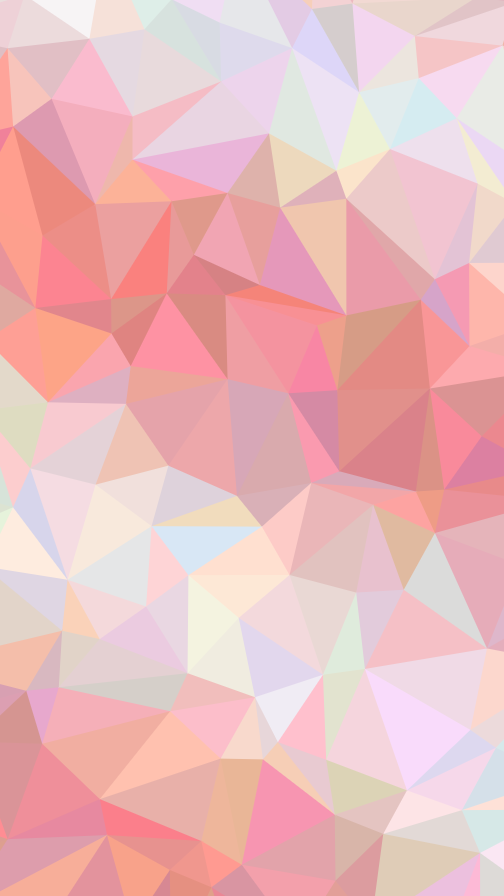
Give the GLSL for this background, as a Shadertoy shader.

```glsl
// Low-poly mosaic of flat pastel triangles, from coral red to pale mint and lavender.
// A rotated, jittered grid is split into triangles; each takes its tone from broad
// slanted bands at its centre, plus a random tint.

const float COLUMNS = 7.3;

vec3 hash3(vec2 p) {
    vec3 q = vec3(dot(p, vec2(127.1, 311.7)), dot(p, vec2(269.5, 183.3)), dot(p, vec2(419.2, 371.9)));
    return fract(sin(q) * 43758.5453);
}

mat2 rotation(float angle) {
    float c = cos(angle), s = sin(angle);
    return mat2(c, s, -s, c);
}

// Jitter below half a cell keeps every quad free of crossings
vec2 gridVertex(vec2 cell) {
    return cell + 0.86 * (hash3(cell).xy - 0.5);
}

float cross2(vec2 a, vec2 b) {
    return a.x * b.y - a.y * b.x;
}

float signedArea(vec2 a, vec2 b, vec2 c) {
    return cross2(b - a, c - a);
}

// Distance to the left of the directed edge a-b
float edgeDistance(vec2 p, vec2 a, vec2 b) {
    return cross2(normalize(b - a), p - a);
}

float triangleCoverage(vec2 p, vec2 a, vec2 b, vec2 c, float pixel) {
    float inside = min(edgeDistance(p, a, b), min(edgeDistance(p, b, c), edgeDistance(p, c, a)));
    return clamp(0.5 + inside / pixel, 0.0, 1.0);
}

vec3 facetColor(vec2 centre, vec2 id) {
    // Broad bands falling to the right, paler towards the lower right corner
    vec2 uv = rotation(-0.4) * centre / COLUMNS;
    uv.y *= iResolution.x / iResolution.y;
    float band = 1.0 - uv.y - 0.26 * uv.x;
    float paleness = 0.5 - 0.5 * cos(6.2832 * (band - 0.24) / 0.66);
    paleness += 0.45 * smoothstep(0.5, 1.0, uv.x) * smoothstep(0.25, 0.0, uv.y);
    paleness = clamp(paleness + 0.3 * (hash3(id + 17.3).x - 0.5), 0.0, 1.0);

    vec3 color = mix(vec3(0.92, 0.56, 0.56), vec3(0.92, 0.90, 0.90), paleness);
    vec3 tint = hash3(id + 5.7) - 0.5;
    return clamp(color + tint * vec3(0.17, 0.13, 0.17), 0.0, 1.0);
}

void mainImage(out vec4 fragColor, in vec2 fragCoord) {
    float pixel = COLUMNS / iResolution.x;
    vec2 p = rotation(0.4) * (fragCoord * pixel);
    vec2 home = floor(p);
    vec4 sum = vec4(0.0);

    for (int j = -1; j <= 1; j++) {
        for (int i = -1; i <= 1; i++) {
            vec2 cell = home + vec2(i, j);
            vec2 a = gridVertex(cell);
            vec2 b = gridVertex(cell + vec2(1, 0));
            vec2 c = gridVertex(cell + vec2(1, 1));
            vec2 d = gridVertex(cell + vec2(0, 1));

            // Split along the diagonal that gives the fuller triangles
            float splitAC = min(signedArea(a, b, c), signedArea(a, c, d));
            float splitBD = min(signedArea(a, b, d), signedArea(b, c, d));
            if (splitBD > splitAC) {
                vec2 first = a;
                a = b;
                b = c;
                c = d;
                d = first;
            }

            float lower = triangleCoverage(p, a, b, c, pixel);
            float upper = triangleCoverage(p, a, c, d, pixel);
            sum += lower * vec4(facetColor((a + b + c) / 3.0, cell), 1.0);
            sum += upper * vec4(facetColor((a + c + d) / 3.0, cell + 0.5), 1.0);
        }
    }
    fragColor = vec4(sum.rgb / max(sum.a, 0.001), 1.0);
}
```
